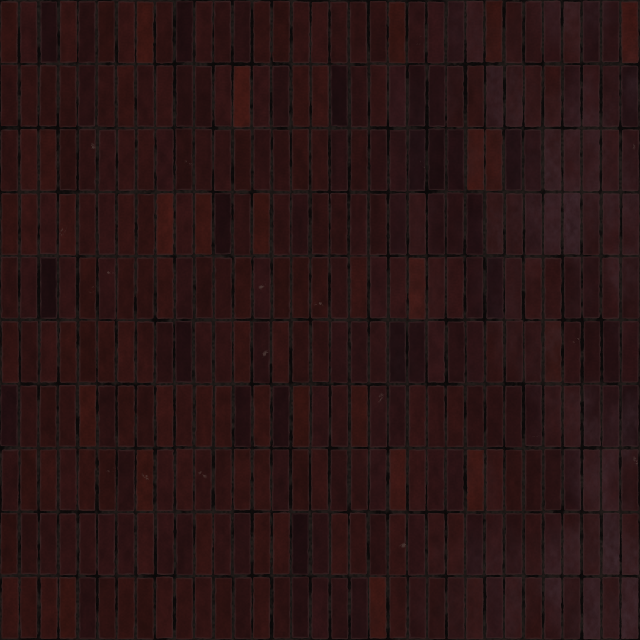
A three.js fragment shader for this texture:

```glsl
varying vec2 vUv;

const vec2 TILES = vec2(33.0, 10.0);
const float GROUT_WIDTH = 0.0038;
const float CORNER_RADIUS = 0.0022;
const float EDGE_WOBBLE = 0.0011;
const float POSITION_JITTER = 0.0009;
const float RIM_WIDTH = 0.0022;
const float EDGE_SOFTNESS = 0.0009;
const float DARK_TILE_SHARE = 0.07;
const float BRIGHT_TILE_SHARE = 0.07;
const float SCUFF_SHARE = 0.06;

const vec3 OXBLOOD = vec3(0.176, 0.066, 0.056);
const vec3 PLUM = vec3(0.142, 0.060, 0.066);
const vec3 DARK_GLAZE = vec3(0.090, 0.038, 0.046);
const vec3 BRIGHT_GLAZE = vec3(0.235, 0.085, 0.062);
const vec3 RIM = vec3(0.225, 0.150, 0.150);
const vec3 SHEEN = vec3(0.265, 0.190, 0.215);
const vec3 GROUT = vec3(0.112, 0.092, 0.084);
const vec3 GROUT_PIT = vec3(0.028, 0.022, 0.022);
const vec3 SCUFF = vec3(0.330, 0.265, 0.245);

float hash(vec2 p) {
  return fract(sin(dot(p, vec2(127.1, 311.7))) * 43758.5453);
}

float noise(vec2 p) {
  vec2 i = floor(p);
  vec2 f = fract(p);
  f = f * f * (3.0 - 2.0 * f);
  return mix(mix(hash(i), hash(i + vec2(1.0, 0.0)), f.x),
             mix(hash(i + vec2(0.0, 1.0)), hash(i + 1.0), f.x), f.y);
}

float fbm(vec2 p) {
  float sum = 0.0;
  float amplitude = 0.5;
  for (int i = 0; i < 4; i++) {
    sum += amplitude * noise(p);
    p = p * 2.03 + 17.3;
    amplitude *= 0.5;
  }
  return sum / 0.9375;
}

float roundedBox(vec2 p, vec2 halfSize, float radius) {
  vec2 q = abs(p) - halfSize + radius;
  return length(max(q, 0.0)) + min(max(q.x, q.y), 0.0) - radius;
}

vec3 glazeColor(vec2 id, vec2 uv) {
  float pick = hash(id + 3.7);
  float plumAmount = clamp(hash(id + 9.1) * 0.8 + (uv.x - 0.4) * 0.5, 0.0, 1.0);
  vec3 color = mix(OXBLOOD, PLUM, plumAmount);
  color = mix(color, DARK_GLAZE, 0.75 * step(pick, DARK_TILE_SHARE));
  color = mix(color, BRIGHT_GLAZE, 0.7 * step(1.0 - BRIGHT_TILE_SHARE, pick));
  color *= 0.88 + 0.24 * hash(id + 21.3);

  // Cloudy firing marks and fine grain
  color *= 0.80 + 0.40 * fbm(uv * vec2(75.0, 45.0) + id * 5.0);
  return color * (0.94 + 0.12 * noise(uv * 420.0));
}

float scuffMask(vec2 id, vec2 p, vec2 pitch, vec2 uv) {
  vec2 center = (vec2(hash(id + 31.0), hash(id + 47.0)) - 0.5) * pitch * 0.7;
  float angle = 3.14159 * hash(id + 53.0);
  vec2 d = p - center;
  d = vec2(d.x * cos(angle) + d.y * sin(angle), d.y * cos(angle) - d.x * sin(angle));
  float patchArea = 1.0 - smoothstep(0.002, 0.011, length(d * vec2(1.0, 2.2)));
  float flakes = smoothstep(0.48, 0.72, fbm(uv * 230.0));
  return patchArea * flakes * step(hash(id + 61.0), SCUFF_SHARE);
}

void main() {
  vec2 pitch = 1.0 / TILES;
  vec2 id = floor(vUv * TILES);
  vec2 p = (fract(vUv * TILES) - 0.5) * pitch;

  // Slightly crooked, hand-set tile
  vec2 jitter = vec2(hash(id + 11.0), hash(id + 17.0)) - 0.5;
  vec2 q = p - jitter * POSITION_JITTER * 2.0;
  q.x += (hash(id + 23.0) - 0.5) * 0.012 * q.y;
  float wobble = (fbm(vUv * 130.0) - 0.5) * EDGE_WOBBLE * 2.0;
  float dist = roundedBox(q, 0.5 * (pitch - GROUT_WIDTH), CORNER_RADIUS) + wobble;

  // Glazed face
  vec3 tile = glazeColor(id, vUv);

  // Cool reflection growing toward the right
  float cloud = fbm(vUv * vec2(14.0, 9.0) + 4.0);
  float mottle = fbm(vUv * vec2(160.0, 110.0));
  float sheen = smoothstep(0.45, 1.05, vUv.x) * smoothstep(0.25, 0.75, cloud);
  sheen *= (0.3 + 0.7 * hash(id + 71.0)) * (0.4 + 1.0 * mottle);
  tile = mix(tile, SHEEN, clamp(0.05 + 0.65 * sheen, 0.0, 0.8));

  // Worn pale rim and chalky scuffs
  float rim = smoothstep(-RIM_WIDTH * 1.6, -RIM_WIDTH * 0.2, dist);
  tile = mix(tile, RIM, rim * (0.2 + 0.55 * noise(vUv * 95.0 + id)));
  tile = mix(tile, SCUFF, 0.65 * scuffMask(id, p, pitch, vUv));

  // Gritty joints with dark gaps
  float gap = smoothstep(0.46, 0.66, fbm(vUv * vec2(48.0, 36.0) + 8.0));
  vec3 joint = mix(GROUT, GROUT_PIT, 0.8 * gap);
  joint *= 0.75 + 0.5 * noise(vUv * 300.0);

  float face = 1.0 - smoothstep(-EDGE_SOFTNESS, EDGE_SOFTNESS, dist);
  gl_FragColor = vec4(mix(joint, tile, face), 1.0);
}
```
